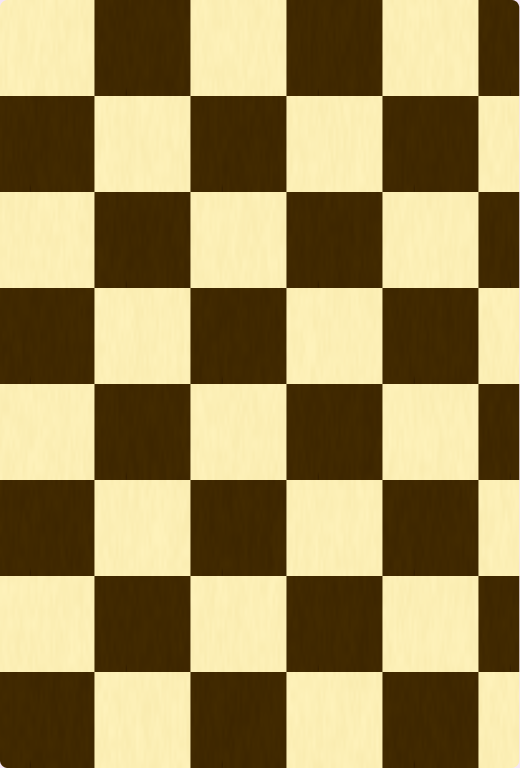
Reproduce this pattern procedurally as a WebGL 1 fragment shader.

```glsl
precision highp float;
// Cream and dark brown checkerboard card with fine vertical wood grain.

uniform vec2 u_resolution;

const float ROWS = 8.0;                          // squares down the card
const float SHIFT_X = 0.016;                     // board offset, in squares
const vec3 CREAM = vec3(0.988, 0.937, 0.710);
const vec3 BROWN = vec3(0.250, 0.157, 0.0);
const vec3 BACKDROP = vec3(0.96, 0.90, 0.96);
const vec3 CREAM_GRAIN = vec3(0.022, 0.030, 0.050);
const vec3 BROWN_GRAIN = vec3(0.030, 0.026, 0.0);
const vec2 GRAIN_SCALE = vec2(38.0, 8.0);        // streaks per square
const vec2 CRACK_POS = vec2(0.33, 0.03);         // mark inside dark squares
const vec2 CRACK_SIZE = vec2(0.010, 0.07);
const vec3 CRACK_SHADE = vec3(0.06, 0.05, 0.0);
const float CORNER = 0.010;                      // in canvas heights
const float RIGHT_GAP = 0.001;

float hash(vec2 p) {
  vec3 q = fract(vec3(p.xyx) * 0.1031);
  q += dot(q, q.yzx + 33.33);
  return fract((q.x + q.y) * q.z);
}

float noise(vec2 p) {
  vec2 i = floor(p);
  vec2 f = fract(p);
  f = f * f * (3.0 - 2.0 * f);
  float low = mix(hash(i), hash(i + vec2(1.0, 0.0)), f.x);
  float high = mix(hash(i + vec2(0.0, 1.0)), hash(i + 1.0), f.x);
  return mix(low, high, f.y);
}

// Stretched noise in two octaves, centred on zero.
float woodGrain(vec2 p) {
  float fine = noise(p * GRAIN_SCALE);
  float broad = noise(p * GRAIN_SCALE * 0.4 + 17.0);
  return 0.6 * fine + 0.4 * broad - 0.5;
}

// Square wave alternating between -1 and 1 with softened steps.
vec2 squareWave(vec2 p, float pixel) {
  vec2 side = 1.0 - 2.0 * mod(floor(p), 2.0);
  vec2 edge = 0.5 - abs(fract(p) - 0.5);
  return side * clamp(2.0 * edge / pixel, 0.0, 1.0);
}

float roundedBox(vec2 p, vec2 halfSize, float radius) {
  vec2 q = abs(p) - halfSize + radius;
  return length(max(q, 0.0)) + min(max(q.x, q.y), 0.0) - radius;
}

void main() {
  float pixel = 1.0 / u_resolution.y;
  vec2 uv = gl_FragCoord.xy * pixel;
  vec2 board = uv * ROWS + vec2(SHIFT_X, 0.0);

  // Alternating squares
  vec2 wave = squareWave(board, pixel * ROWS);
  float light = 0.5 - 0.5 * wave.x * wave.y;

  // Grain and the faint crack at the foot of each dark square
  float grain = woodGrain(board);
  vec2 crack = abs(fract(board) - CRACK_POS) / CRACK_SIZE;
  float crackMask = smoothstep(1.0, 0.0, crack.x) * smoothstep(1.0, 0.0, crack.y);
  vec3 dark = BROWN + grain * BROWN_GRAIN - crackMask * CRACK_SHADE;
  vec3 color = mix(dark, CREAM + grain * CREAM_GRAIN, light);

  // Rounded card outline
  vec2 halfSize = 0.5 * vec2(u_resolution.x * pixel - RIGHT_GAP, 1.0);
  float outline = roundedBox(uv - halfSize, halfSize, CORNER);
  color = mix(color, BACKDROP, clamp(outline / pixel + 0.5, 0.0, 1.0));

  gl_FragColor = vec4(color, 1.0);
}
```
